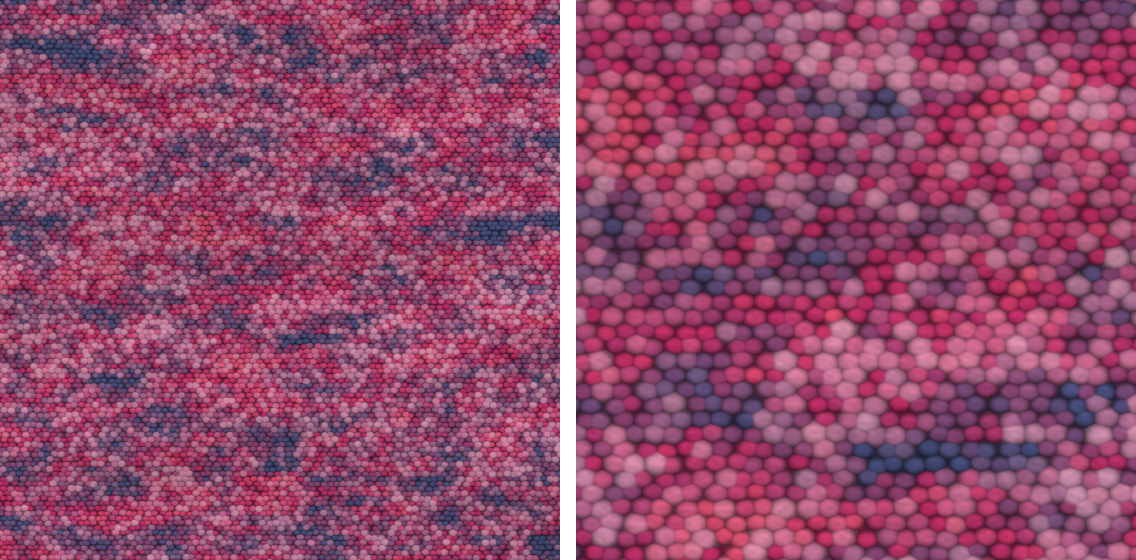
Left: the whole. Right: its middle third, enlarged.
This texture is drawn by a WebGL 1 fragment shader. Its source:

```glsl
precision highp float;
// A dense knitted fabric of small rounded stitches in crimson, plum, pink and navy.
// Jittered brick cells hold domed stitches, blended by height with a soft maximum;
// horizontally stretched noise dyes them in streaks, with random pale, larger ones.

uniform vec2 u_resolution;

const vec2 STITCHES = vec2(83.0, 114.0);     // columns and rows per canvas
const vec2 SMALL_RADIUS = vec2(0.63, 0.66);  // in cells
const vec2 LARGE_RADIUS = vec2(0.84, 0.98);
const vec2 JITTER = vec2(0.42, 0.32);
const vec2 BROAD_STREAKS = vec2(10.0, 28.0);
const vec2 FINE_STREAKS = vec2(25.0, 56.0);
const vec2 TONE_BANDS = vec2(4.0, 13.0);
const float STREAK_CONTRAST = 0.80;
const float DYE_SCATTER = 0.20;
const float EDGE_HARDNESS = 11.0;
const float PALE_LIFT = 0.26;
const float CREASE_LIGHT = 0.50;
const float CROWN_LIGHT = 1.06;
const float TOP_LIGHT = 0.12;
const float FIBRE_STRENGTH = 0.13;

const vec3 NAVY = vec3(0.25, 0.27, 0.43);
const vec3 PLUM = vec3(0.47, 0.25, 0.41);
const vec3 CRIMSON = vec3(0.68, 0.16, 0.36);
const vec3 CORAL = vec3(0.78, 0.27, 0.39);
const vec3 PALE_PINK = vec3(0.78, 0.56, 0.65);

float hash(vec2 p) {
  vec3 q = fract(vec3(p.xyx) * 0.1031);
  q += dot(q, q.yzx + 33.33);
  return fract((q.x + q.y) * q.z);
}

float noise(vec2 p) {
  vec2 i = floor(p);
  vec2 f = fract(p);
  f = f * f * (3.0 - 2.0 * f);
  float low = mix(hash(i), hash(i + vec2(1.0, 0.0)), f.x);
  float high = mix(hash(i + vec2(0.0, 1.0)), hash(i + vec2(1.0, 1.0)), f.x);
  return mix(low, high, f.y);
}

float streaks(vec2 p, float seed) {
  float value = 0.48 * noise(p * BROAD_STREAKS + seed)
              + 0.52 * noise(p * FINE_STREAKS + seed + 37.0);
  return 0.5 + STREAK_CONTRAST * (value - 0.5);
}

// Dye from cold to warm, then faded towards pale pink.
vec3 dyeColour(float warmth, float paleness) {
  vec3 colour = mix(NAVY, PLUM, smoothstep(0.22, 0.40, warmth));
  colour = mix(colour, CRIMSON, smoothstep(0.40, 0.62, warmth));
  colour = mix(colour, CORAL, smoothstep(0.60, 0.80, warmth));
  return mix(colour, PALE_PINK, paleness);
}

void main() {
  vec2 uv = gl_FragCoord.xy / min(u_resolution.x, u_resolution.y);
  vec2 grid = uv * STITCHES;
  float row = floor(grid.y);

  vec3 colourSum = vec3(0.0);
  float heightSum = 0.0;
  float weightSum = 0.0;

  // Each neighbouring stitch adds its colour, weighted by its height here.
  for (int j = -1; j <= 1; j++) {
    float y = row + float(j);
    float shift = 0.5 * mod(y, 2.0);
    float column = floor(grid.x - shift);
    for (int i = -1; i <= 1; i++) {
      vec2 cell = vec2(column + float(i), y);
      vec2 id = cell + 11.0;
      vec2 wobble = vec2(hash(id), hash(id + 171.0)) - 0.5;
      vec2 centre = cell + vec2(0.5 + shift, 0.5) + wobble * JITTER;
      vec2 place = centre / STITCHES + 2.0;

      float scatter = hash(id + 313.0) - 0.5;
      float warmth = streaks(place, 5.0) + DYE_SCATTER * scatter;
      float fade = 0.5 * hash(id + 457.0) + 0.5 * streaks(place, 83.0);
      float paleness = 0.85 * smoothstep(0.34, 0.86, fade)
                     * smoothstep(0.18, 0.44, warmth);

      vec2 radius = mix(SMALL_RADIUS, LARGE_RADIUS, paleness);
      vec2 offset = (grid - centre) / radius;
      float height = 1.0 - dot(offset, offset);
      float weight = exp(EDGE_HARDNESS * (height + PALE_LIFT * paleness));
      float topLight = 1.0 + TOP_LIGHT * clamp(offset.y, -1.0, 1.0);

      colourSum += weight * topLight * dyeColour(warmth, paleness);
      heightSum += weight * height;
      weightSum += weight;
    }
  }

  vec3 colour = colourSum / weightSum;
  float dome = smoothstep(-0.05, 0.95, heightSum / weightSum);
  colour *= mix(CREASE_LIGHT, CROWN_LIGHT, dome);

  // Slow tonal bands and fine yarn fibres.
  colour *= mix(0.90, 1.06, noise(uv * TONE_BANDS + 19.0));
  float fibre = noise(vec2(uv.x + 0.4 * uv.y, uv.y) * vec2(260.0, 420.0));
  colour *= 1.0 + FIBRE_STRENGTH * (fibre - 0.5);

  gl_FragColor = vec4(clamp(colour, 0.0, 1.0), 1.0);
}
```
